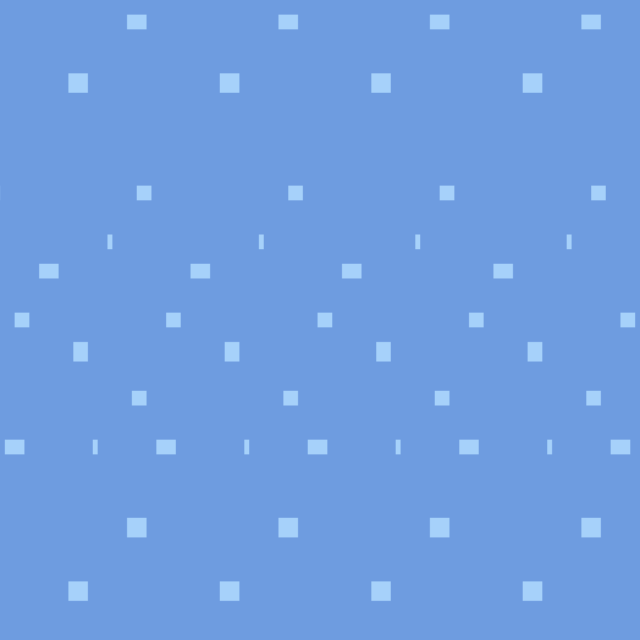
A Shadertoy shader for this pattern:

```glsl
// Pale blocky flecks scattered on a blue ground, tiled on a coarse square grid.

// Flecks of one tile in grid cells, y down: left, top, width, height
const vec4 FLECKS[10] = vec4[10](
    vec4(26.0, 2.7, 4.0, 3.6),   vec4(14.0, 15.2, 4.0, 4.0),
    vec4(28.0, 38.0, 3.0, 3.0),  vec4(22.44, 48.0, 1.0, 3.0),
    vec4(8.0, 54.0, 4.0, 3.0),   vec4(3.0, 64.0, 3.0, 3.0),
    vec4(15.0, 70.0, 3.0, 4.0),  vec4(27.0, 80.0, 3.0, 3.0),
    vec4(1.0, 90.0, 4.0, 3.0),   vec4(19.0, 90.0, 1.0, 3.0));

vec2 snapToGrid(vec2 p) {
    return floor(p + 0.5);
}

// Coverage of the nearest repeat of a fleck, its edges snapped to the grid
float fleckCoverage(vec2 p, vec4 fleck, vec2 tile, float pixel) {
    vec2 shift = tile * floor((p - fleck.xy - 0.5 * fleck.zw) / tile + 0.5);
    vec2 lo = snapToGrid(fleck.xy + shift);
    vec2 hi = snapToGrid(fleck.xy + fleck.zw + shift);
    vec2 d = abs(p - 0.5 * (lo + hi)) - 0.5 * (hi - lo);
    vec2 inside = clamp(0.5 - d / pixel, 0.0, 1.0);
    return inside.x * inside.y;
}

void mainImage(out vec4 fragColor, in vec2 fragCoord) {
    // 131 grid cells span the canvas height, counted from the top left
    float pixel = 131.0 / iResolution.y;
    vec2 p = vec2(fragCoord.x, iResolution.y - fragCoord.y) * pixel;

    // Fractional tile sizes make some repeats differ by one cell
    vec2 tile = vec2(31.04, 103.5);
    float coverage = 0.0;
    for (int i = 0; i < 10; i++) {
        coverage = max(coverage, fleckCoverage(p, FLECKS[i], tile, 1.3 * pixel));
    }

    vec3 ground = vec3(0.43, 0.61, 0.88);
    vec3 pale = vec3(0.65, 0.82, 0.98);
    fragColor = vec4(mix(ground, pale, coverage), 1.0);
}
```
